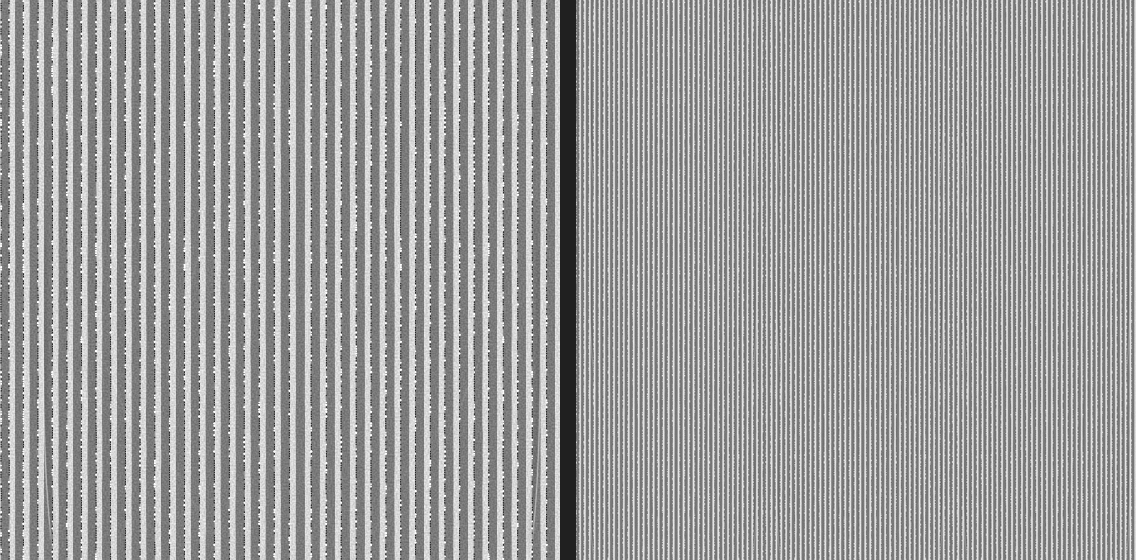
Left: one tile. Right: repeated 3 by 3.
This pattern is drawn by a three.js fragment shader. Its source:

```glsl
// Grey striped cloth: pale bands on charcoal, each edged by a beaded glitter thread.
// Bands come from a gently warped repeat; threads and folds mirror about one axis,
// and wrapping gradient noise adds the weave grain and wear.

varying vec2 vUv;

const float TAU = 6.2831853;
const float STRIPES = 38.0;        // bands across the canvas
const float PHASE = 0.85;          // first band centre, in pitches
const float WARP = 0.12;           // sideways drift of the bands, in pitches
const float BAND_HALF = 0.0052;    // half width of a pale band
const float THREAD_OFFSET = 0.0060;
const float THREAD_HALF = 0.0010;
const float BEADS = 240.0;         // bead cells up one thread
const float BEAD_RADIUS = 0.0021;
const float SOFT = 0.0009;         // edge smoothing
const float AXIS = 0.521;          // mirror axis of threads and folds
const float AXIS_STRIPE = 19.0;
const float BRIGHT_STRIPE = 1.0;   // band whose thread sparkles most
const float FOLD_DISTANCE = 0.445; // main folds, measured from the axis
const float FOLD_SHADE = 0.1;
const float FOLD_GLEAM = 0.5;
const float GRAIN = 300.0;
const vec3 DARK_LOW = vec3(0.45);
const vec3 DARK_HIGH = vec3(0.515);
const vec3 PALE_LOW = vec3(0.81);
const vec3 PALE_HIGH = vec3(0.89);
const vec3 THREAD_BASE = vec3(0.62);
const vec3 THREAD_DARK = vec3(0.16);
const vec3 GLINT = vec3(1.0);

float hash(vec2 p) {
  vec3 q = fract(vec3(p.xyx) * 0.1031);
  q += dot(q, q.yzx + 33.33);
  return fract((q.x + q.y) * q.z);
}

float cornerSlope(vec2 cell, vec2 offset, vec2 period) {
  float angle = TAU * hash(mod(cell, period));
  return dot(vec2(cos(angle), sin(angle)), offset);
}

// Gradient noise that repeats after a whole number of cells.
float noise(vec2 p, vec2 period) {
  vec2 i = floor(p);
  vec2 f = p - i;
  vec2 w = f * f * f * (f * (f * 6.0 - 15.0) + 10.0);
  vec2 e = vec2(1.0, 0.0);
  float low = mix(cornerSlope(i, f, period), cornerSlope(i + e.xy, f - e.xy, period), w.x);
  float high = mix(cornerSlope(i + e.yx, f - e.yx, period), cornerSlope(i + e.xx, f - e.xx, period), w.x);
  return mix(low, high, w.y);
}

float tileNoise(vec2 uv, vec2 cells) {
  return noise(uv * cells, cells);
}

float inside(float distanceToEdge) {
  return 1.0 - smoothstep(-SOFT, SOFT, distanceToEdge);
}

float crease(vec2 p, vec2 a, vec2 b) {
  vec2 ab = b - a;
  float t = clamp(dot(p - a, ab) / dot(ab, ab), 0.0, 1.0);
  float d = length(p - a - ab * t);
  return exp(-d * d / 0.000003) * sin(t * 0.5 * TAU);
}

// Glitter thread at sideways distance x, with dark stitches and round glints.
vec3 addThread(vec3 cloth, float x, float y, float row, float sparkle) {
  float cell = floor(y * BEADS);
  float along = (fract(y * BEADS) - 0.5) / BEADS;
  float kind = hash(vec2(row * 7.0 + 3.0, cell));
  float cluster = noise(vec2(row + 0.37, y * 20.0), vec2(64.0, 20.0));
  float glintShare = 0.2 + 0.12 * cluster + sparkle;

  float body = inside(abs(x) - THREAD_HALF * 0.7);
  vec3 color = mix(cloth, THREAD_BASE, 0.5 * body);
  float stitch = inside(abs(x) - THREAD_HALF) * inside(abs(along) - 0.0013);
  color = mix(color, THREAD_DARK, stitch * step(kind, 0.55 - sparkle));
  float radius = BEAD_RADIUS * mix(0.55, 1.0, hash(vec2(cell, row + 91.0)));
  float bead = inside(length(vec2(x, along)) - radius);
  return mix(color, GLINT, bead * step(1.0 - glintShare, kind));
}

void main() {
  vec2 uv = vUv;

  // Band index and distance from its centre
  float p = uv.x * STRIPES - PHASE + WARP * sin(TAU * uv.x);
  float nearest = floor(p + 0.5);
  float stripe = mod(nearest, STRIPES);
  float row = abs(stripe - AXIS_STRIPE);
  float wobble = 0.0005 * noise(vec2(row + 0.5, uv.y * 24.0), vec2(64.0, 24.0));
  float x = (p - nearest) / STRIPES + wobble;

  // Woven ground and pale bands
  float grain = tileNoise(uv, vec2(GRAIN));
  float wear = tileNoise(uv, vec2(40.0, 30.0));
  float twill = sin(TAU * (uv.x * 110.0 + uv.y * 150.0));
  vec3 dark = mix(DARK_LOW, DARK_HIGH, 0.44 + 1.7 * grain + 0.12 * wear + 0.1 * twill);
  vec3 pale = mix(PALE_LOW, PALE_HIGH, 0.52 + 1.8 * grain + 0.12 * wear);
  vec3 color = mix(dark, pale, inside(abs(x) - BAND_HALF));

  // Folds and faint creases, mirrored about the axis
  vec2 m = vec2(abs(uv.x - AXIS), uv.y);
  float reach = smoothstep(0.0, 0.08, m.y) * (1.0 - smoothstep(0.48, 0.65, m.y));
  float fold = m.x - FOLD_DISTANCE + 0.02 * pow(1.0 - m.y, 7.0);
  float shade = smoothstep(-0.014, -0.004, fold) * (1.0 - smoothstep(-0.003, 0.0, fold));
  color *= 1.0 - FOLD_SHADE * shade * reach;
  color = mix(color, vec3(0.93), FOLD_GLEAM * reach * exp(-fold * fold / 0.000002));
  float creases = crease(m, vec2(0.24, 0.22), vec2(0.13, 0.02))
    + crease(m, vec2(0.345, 0.38), vec2(0.27, 0.2))
    + crease(m, vec2(0.195, 0.44), vec2(0.16, 0.57));
  color += 0.04 * creases;

  // Thread on the outer side of each band
  float side = stripe > AXIS_STRIPE ? 1.0 : -1.0;
  float sparkle = stripe == BRIGHT_STRIPE ? 0.25 : 0.0;
  color = addThread(color, x - side * THREAD_OFFSET, uv.y, row, sparkle);

  gl_FragColor = vec4(clamp(color, 0.0, 1.0), 1.0);
}
```
